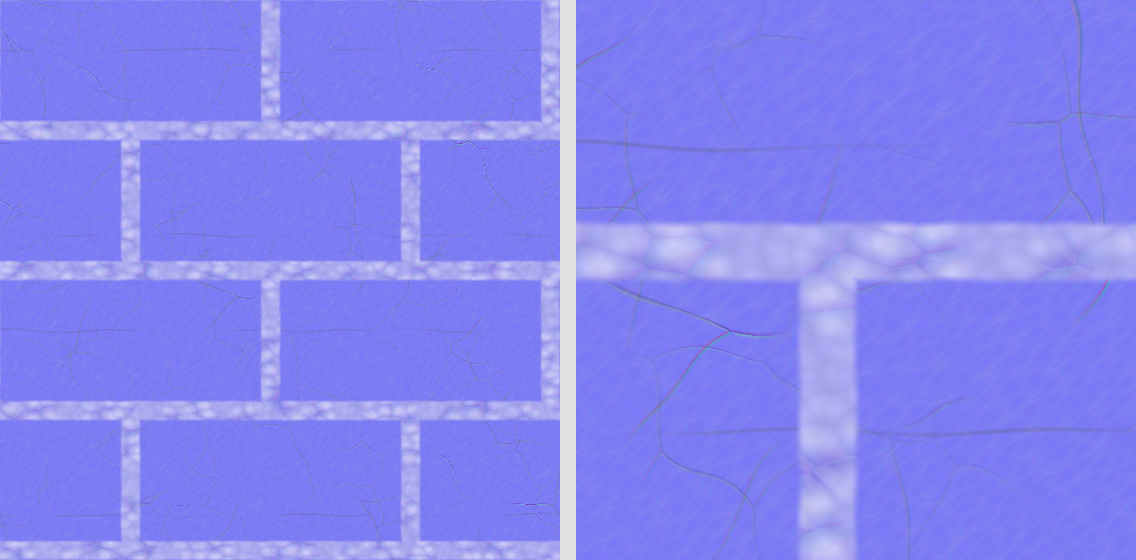
Left: the whole. Right: its middle third, enlarged.
A WebGL 1 fragment shader for this texture map:

```glsl
precision highp float;
uniform vec2 u_resolution;

const float TAU = 6.2831853;
const vec2 BRICK_CELL = vec2(0.5, 0.25);
const float HALF_JOINT = 0.0168;

vec2 hash2(vec2 p) {
  return fract(sin(vec2(dot(p, vec2(127.1, 311.7)),
                        dot(p, vec2(269.5, 183.3)))) * 43758.55);
}

// Layered sines with whole frequencies, so they tile; range -1 to 1.
float waves(vec2 p, float phase) {
  p *= TAU;
  return (sin(dot(p, vec2(3.0, 2.0)) + phase)
        + sin(dot(p, vec2(-4.0, 5.0)) + phase * 2.3)
        + sin(dot(p, vec2(7.0, 3.0)) + phase * 3.7)) / 3.0;
}

// Tiling cellular noise: x = distance to point, y = distance to border,
// zw = direction across the border.
vec4 cellular(vec2 p, vec2 period, float seed) {
  vec2 cell = floor(p);
  vec2 local = p - cell;
  vec2 nearest = vec2(4.0);
  vec2 second = vec2(4.0);
  for (int j = -1; j <= 1; j++) {
    for (int i = -1; i <= 1; i++) {
      vec2 offset = vec2(float(i), float(j));
      vec2 r = offset + hash2(mod(cell + offset, period) + seed) - local;
      if (dot(r, r) < dot(nearest, nearest)) {
        second = nearest;
        nearest = r;
      } else if (dot(r, r) < dot(second, second)) {
        second = r;
      }
    }
  }
  vec2 across = normalize(second - nearest);
  return vec4(length(nearest), dot(0.5 * (nearest + second), across), across);
}

// Tilt of a thin groove in xy, its depth in z.
vec3 crackGroove(vec2 uv, float cells, float width, float seed) {
  vec4 c = cellular(uv * cells, vec2(cells), seed);
  float groove = 1.0 - smoothstep(0.2 * width, width, c.y / cells);
  float strength = smoothstep(-0.25, 0.6, waves(uv, seed));
  return vec3(c.zw, 1.0) * groove * strength;
}

// Signed distance to the joints of a running bond, negative inside them.
float jointDistance(vec2 uv, vec2 cellSize, float halfWidth) {
  vec2 p = (uv + vec2(halfWidth, -halfWidth)) / cellSize;
  p.x += 0.5 * (1.0 - mod(floor(p.y), 2.0));
  vec2 toEdge = (0.5 - abs(fract(p) - 0.5)) * cellSize;
  return min(toEdge.x, toEdge.y) - halfWidth;
}

// Long wavy hairline at alternating heights in the courses.
float hairline(vec2 uv, float rowHeight, float width) {
  float odd = mod(floor(uv.y / rowHeight), 2.0);
  float height = mix(0.08, 0.16, odd) + 0.004 * waves(uv, 2.0 + odd);
  float d = abs(mod(uv.y, rowHeight) - height);
  return (1.0 - smoothstep(0.2 * width, width, d))
       * smoothstep(-0.4, 0.5, waves(uv.yx, 5.0));
}

vec3 brickColor(vec2 uv) {
  vec3 color = vec3(0.488, 0.488, 0.957);

  // Diagonal grain
  vec2 period = vec2(46.0, 120.0);
  vec2 diagonal = vec2(uv.x + uv.y, uv.y - uv.x);
  vec4 grain = cellular(diagonal * period, period, 3.0);
  color.rg += 0.022 * grain.zw * grain.x;
  color += vec3(0.03, 0.045, -0.03) * (grain.x - 0.45);

  // Cracks
  vec2 bent = uv + 0.008 * vec2(waves(uv * 2.0, 1.0), waves(uv * 2.0, 4.0));
  vec3 crack = crackGroove(bent, 8.0, 0.0021, 7.0)
             + 0.7 * crackGroove(bent, 13.0, 0.0018, 19.0);
  float glint = smoothstep(0.3, 0.75, waves(uv.yx, 8.0));
  color.rg += crack.xy * mix(0.07, 0.2, glint);
  color -= vec3(0.02, 0.0, 0.16) * crack.z;
  color -= vec3(0.03, 0.03, 0.14) * hairline(uv, BRICK_CELL.y, 0.002);
  return color;
}

vec3 mortarColor(vec2 uv) {
  vec2 period = vec2(30.0, 48.0);
  vec4 blotch = cellular(uv * period, period, 31.0);
  vec4 speck = cellular(uv * 80.0, vec2(80.0), 43.0);
  float rough = smoothstep(-0.5, 0.4, waves(uv * 2.0, 6.0));
  float dark = smoothstep(0.4, 0.75, blotch.x) * rough;
  float light = (1.0 - smoothstep(0.08, 0.5, blotch.x)) * mix(0.3, 1.0, rough);
  vec3 color = mix(vec3(0.655, 0.655, 0.935), vec3(0.565, 0.55, 0.905), dark);
  color = mix(color, vec3(0.77, 0.765, 0.955), light);
  color.rg += 0.05 * rough * blotch.zw * blotch.x;
  return color + 0.06 * (0.45 - speck.x);
}

void main() {
  vec2 uv = gl_FragCoord.xy / u_resolution;
  float wobble = 0.0008 * waves(uv * 4.0, 3.0);
  float d = jointDistance(uv, BRICK_CELL, HALF_JOINT) + wobble;
  float soft = max(0.0032, 0.75 / u_resolution.y);
  float brick = smoothstep(-soft, soft, d);
  gl_FragColor = vec4(mix(mortarColor(uv), brickColor(uv), brick), 1.0);
}
```
